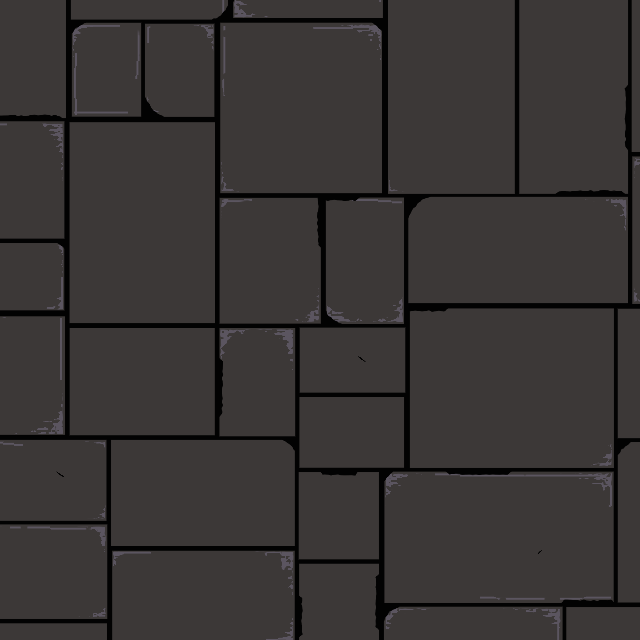
A WebGL 1 fragment shader for this texture:

```glsl
precision highp float;

uniform vec2 u_resolution;

#define GRID 3.9
#define JITTER 0.31
#define SPLIT_CHANCE 0.42
#define GAP_MIN 0.0022
#define GAP_MAX 0.0048
#define CHIP_CHANCE 0.12
#define DENT_CHANCE 0.13
#define SCUFF_CHANCE 0.62
#define INSET 0.0075
#define STONE vec3(0.236, 0.220, 0.216)
#define SCUFF vec3(0.357, 0.335, 0.378)
#define JOINT vec3(0.006)

float hash(vec2 p) {
  return fract(sin(dot(p, vec2(127.1, 311.7))) * 43758.5);
}

float rnd(vec2 id, float n) {
  return hash(id + n * vec2(7.13, 3.71));
}

float noise(vec2 p) {
  vec2 i = floor(p), f = fract(p);
  f *= f * (3.0 - 2.0 * f);
  return mix(mix(hash(i), hash(i + vec2(1, 0)), f.x),
             mix(hash(i + vec2(0, 1)), hash(i + vec2(1, 1)), f.x), f.y);
}

vec2 lattice(vec2 v) {
  return v + JITTER * (2.0 * hash(v + 5.3) - 1.0);
}

// Rectangle of a cell in a pinwheel of alternating joints: xy = low, zw = high
vec4 cellRect(vec2 c) {
  vec2 bl = lattice(c), br = lattice(c + vec2(1, 0));
  vec2 tl = lattice(c + vec2(0, 1)), tr = lattice(c + 1.0);
  return mod(c.x + c.y, 2.0) < 0.5 ? vec4(tl.x, bl.y, br.x, tr.y)
                                   : vec4(bl.x, br.y, tr.x, tl.y);
}

// Finds the stone under p, in canvas units, and its id
vec4 findStone(vec2 p, out vec2 id) {
  vec2 g = p * GRID, base = floor(g);
  vec4 box = vec4(base, base + 1.0);
  id = base;
  for (int j = -1; j <= 1; j++) {
    for (int i = -1; i <= 1; i++) {
      vec2 c = base + vec2(i, j);
      vec4 r = cellRect(c);
      if (all(greaterThanEqual(g, r.xy)) && all(lessThan(g, r.zw))) {
        box = r;
        id = c;
      }
    }
  }
  box /= GRID;

  // Cut some stones in two across their longer side
  vec2 size = box.zw - box.xy;
  if (rnd(id, 1.0) < SPLIT_CHANCE && max(size.x, size.y) > 0.2) {
    vec2 axis = size.x > size.y ? vec2(1, 0) : vec2(0, 1);
    vec2 cut = box.xy + size * mix(0.32, 0.68, rnd(id, 2.0));
    if (dot(p - cut, axis) < 0.0) {
      box.zw = mix(box.zw, cut, axis);
    } else {
      box.xy = mix(box.xy, cut, axis);
      id += 0.37;
    }
  }
  return box;
}

void main() {
  float px = 1.0 / min(u_resolution.x, u_resolution.y);
  vec2 p = gl_FragCoord.xy * px + vec2(1.13, 2.07);
  vec2 id;
  vec4 box = findStone(p, id);
  vec2 size = box.zw - box.xy;
  float ragged = noise(p * 190.0);
  float streak = noise(p * vec2(110.0, 270.0));
  float steps = floor(noise(p * 17.0) * 3.0) * 0.0018;
  float worn = step(rnd(id, 3.0), 0.72);
  float edge = 1.0, scuff = 0.0;

  for (int i = 0; i < 4; i++) {
    float k = float(i), n = 10.0 + k * 12.0;

    // Sides: left, right, bottom, top, with dents in some
    bool upright = i < 2;
    float far = mod(k, 2.0);
    vec2 toSide = mix(p - box.xy, box.zw - p, far);
    float depth = upright ? toSide.x : toSide.y;
    float along = upright ? p.y - box.y : p.x - box.x;
    float span = upright ? size.y : size.x;
    float reach = mix(0.025, 0.06, rnd(id, n));
    float dent = step(rnd(id, n + 1.0), DENT_CHANCE) * mix(0.003, 0.006, ragged)
      * smoothstep(reach, reach * 0.85, abs(along - span * rnd(id, n + 2.0)));
    edge = min(edge, depth - mix(GAP_MIN, GAP_MAX, rnd(id, n + 3.0)) - dent);

    // Thin worn line from one end of the side, most often at the top
    float start = rnd(id, n + 4.0) < 0.5 ? along : span - along;
    float len = span * mix(0.2, 0.85, rnd(id, n + 5.0));
    float line = smoothstep(px, 0.0, abs(depth - INSET - steps) - 0.0007);
    line *= step(INSET, start) * step(start, min(len, span - INSET));
    line *= step(rnd(id, n + 6.0), i == 3 ? 0.7 : 0.22);
    scuff = max(scuff, line * smoothstep(0.12, 0.2, noise(p * 60.0)));

    // Corners: some chipped round, many scuffed in a ragged wedge
    vec2 corner = vec2(far, floor(k * 0.5));
    vec2 d = mix(p - box.xy, box.zw - p, corner);
    float r = mix(0.028, 0.055, rnd(id, n + 7.0)) + 0.008 * (ragged - 0.5);
    r *= step(rnd(id, n + 8.0), CHIP_CHANCE);
    if (d.x < r && d.y < r) edge = min(edge, r - length(r - d));

    vec2 a = d - INSET + 0.002 * ragged;
    float stretch = mix(0.65, 1.5, rnd(id, n + 9.0));
    vec2 root = sqrt(max(a * vec2(stretch, 1.0 / stretch), 0.0));
    float s = sqrt(mix(0.018, 0.065, rnd(id, n + 10.0)));
    float wedge = (s * (0.62 + 0.65 * streak) - root.x - root.y) / 5.0;
    float patchMask = smoothstep(-0.5 * px, 0.5 * px, wedge)
      * smoothstep(-0.5 * px, 0.5 * px, min(a.x, a.y));
    patchMask *= smoothstep(0.2, 0.32, noise(p * vec2(230.0, 310.0) + 9.0));
    float chance = SCUFF_CHANCE * (corner.y > 0.5 ? 1.0 : 0.6);
    scuff = max(scuff, patchMask * step(rnd(id, n + 11.0), chance));
  }

  // Rare small nick in the face of a stone
  vec2 nick = p - box.xy - size * (0.3 + 0.4 * vec2(rnd(id, 4.0), rnd(id, 5.0)));
  nick.x += nick.y * (rnd(id, 6.0) * 3.0 - 1.5);
  float nickMask = smoothstep(px, 0.0, length(nick * vec2(2.4, 1.0)) - 0.0055 * ragged);
  nickMask *= step(rnd(id, 7.0), 0.1);

  vec3 color = mix(STONE, SCUFF, scuff * worn);
  color = mix(color, JOINT, nickMask);
  color = mix(JOINT, color, smoothstep(-0.5 * px, 0.5 * px, edge));
  gl_FragColor = vec4(color, 1.0);
}
```
